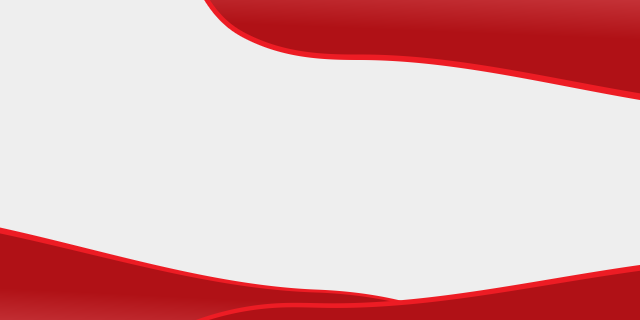
A WebGL 2 fragment shader for this background:

```glsl
#version 300 es
precision highp float;
// Pale grey field framed by glossy red waves with bright rims.

uniform vec2 u_resolution;
out vec4 fragColor;

// Cubic Hermite segment; each knot holds x, height and slope.
float segment(float x, vec3 a, vec3 b) {
  float w = b.x - a.x;
  float t = (x - a.x) / w;
  float s = 1.0 - t;
  return mix(a.y, b.y, t * t * (3.0 - 2.0 * t)) + w * t * s * (a.z * s - b.z * t);
}

// Smooth curve through four knots, continued as straight lines at both ends.
float curve(float x, vec3 a, vec3 b, vec3 c, vec3 d) {
  if (x < a.x) return a.y + a.z * (x - a.x);
  if (x < b.x) return segment(x, a, b);
  if (x < c.x) return segment(x, b, c);
  if (x < d.x) return segment(x, c, d);
  return d.y + d.z * (x - d.x);
}

// Approximate distance to the curve, positive above it.
float curveDistance(vec2 p, vec3 a, vec3 b, vec3 c, vec3 d) {
  float y = curve(p.x, a, b, c, d);
  float slope = (curve(p.x + 0.001, a, b, c, d) - y) / 0.001;
  return (p.y - y) / sqrt(1.0 + slope * slope);
}

float coverage(float depth) {
  return clamp(0.5 + depth * u_resolution.y, 0.0, 1.0);
}

// Paints a bright rim of the given width, then the fill inside it.
vec3 paintWave(vec3 under, float depth, float rimWidth, vec3 fill) {
  vec3 rim = vec3(0.93, 0.11, 0.14);
  vec3 color = mix(under, rim, coverage(depth));
  return mix(color, fill, coverage(depth - rimWidth));
}

// Deep red lifted by a soft sheen.
vec3 glossyRed(float sheen) {
  return mix(vec3(0.69, 0.067, 0.086), vec3(0.77, 0.195, 0.215), clamp(sheen, 0.0, 1.0));
}

void main() {
  // One unit is the canvas height, so x runs from 0 to 2.
  vec2 p = gl_FragCoord.xy / u_resolution.y;
  vec3 color = vec3(0.933);

  // Wave hanging from the top right.
  float top = curveDistance(p, vec3(0.638, 1.0, -1.6), vec3(0.781, 0.872, -0.47),
                            vec3(1.12, 0.8125, 0.0), vec3(2.0, 0.6875, -0.17));
  float topSheen = (p.y - 0.93 + 0.04 * (p.x - 0.65)) / 0.125;
  color = paintWave(color, top, mix(0.013, 0.0205, p.x / 2.0), glossyRed(topSheen));

  // Wave descending from the lower left.
  float left = curveDistance(p, vec3(0.0, 0.289, -0.22), vec3(0.521, 0.164, -0.224),
                             vec3(0.99, 0.095, -0.04), vec3(1.255, 0.06, -0.24));
  float leftSheen = (0.1 - p.y - 0.05 * p.x) / 0.115;
  color = paintWave(color, -left, mix(0.018, 0.009, min(p.x, 1.0)), glossyRed(leftSheen));

  // Wave rising to the lower right, overlapping the left one.
  float right = curveDistance(p, vec3(0.612, 0.0, 0.36), vec3(0.898, 0.0534, 0.02),
                              vec3(1.042, 0.0521, 0.0), vec3(2.0, 0.172, 0.14));
  color = paintWave(color, -right, mix(0.0105, 0.018, p.x / 2.0), glossyRed(0.0));

  fragColor = vec4(color, 1.0);
}
```
